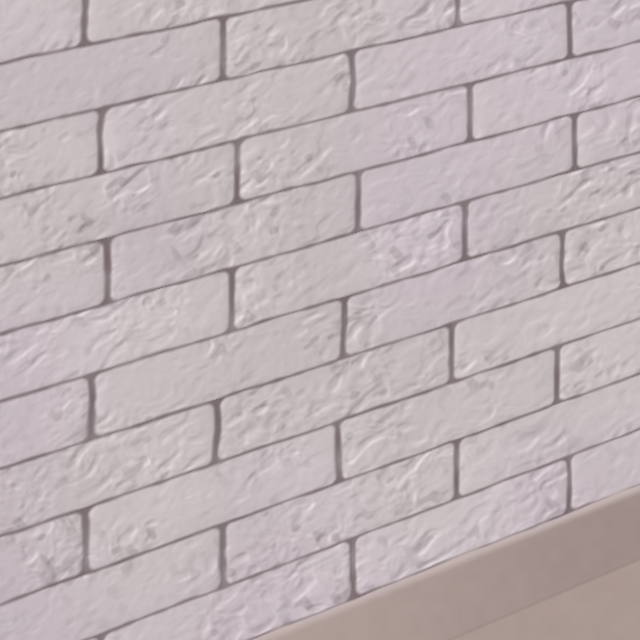
A three.js fragment shader for this texture:

```glsl
varying vec2 vUv;

const float RECEDE = 0.18;                    // perspective shrink toward the right
const float COURSE_HEIGHT = 0.1057;
const float COURSE_TOP = 0.099;
const float COURSE_RISE = 0.2083;
const float HALF_BRICKS = 4.46;               // half bricks per unit at the left edge
const float JOINT_START = 0.690;
const float JOINT_WANDER = 0.09;
const vec2 BRICK_SIZE = vec2(0.39, 0.1057);
const vec2 MORTAR_HALF = vec2(0.0040, 0.0014);
const float CORNER_RADIUS = 0.012;
const float WALL_BASE = 10.0;                 // in courses from the top
const float FLOOR_LINE = 11.34;
const float RELIEF_STRENGTH = 0.20;
const float PIT_STRENGTH = 0.07;
const vec2 LIGHT_DIR = vec2(-0.8, 0.6);

const vec3 STONE_WARM = vec3(0.782, 0.744, 0.746);
const vec3 STONE_LILAC = vec3(0.782, 0.733, 0.760);
const vec3 MORTAR = vec3(0.46, 0.405, 0.415);
const vec3 SKIRTING_LIGHT = vec3(0.68, 0.61, 0.59);
const vec3 SKIRTING_DARK = vec3(0.62, 0.555, 0.535);
const vec3 FLOOR_COLOR = vec3(0.665, 0.595, 0.57);
const vec3 LIP = vec3(0.76, 0.70, 0.69);

float hash(vec2 p) {
  return fract(sin(dot(p, vec2(127.1, 311.7))) * 43758.5453);
}

float noise(vec2 p) {
  vec2 i = floor(p);
  vec2 f = fract(p);
  f = f * f * (3.0 - 2.0 * f);
  return mix(mix(hash(i), hash(i + vec2(1.0, 0.0)), f.x),
             mix(hash(i + vec2(0.0, 1.0)), hash(i + 1.0), f.x), f.y);
}

// Turns a point so that x runs along the chisel strokes
vec2 strokeSpace(vec2 p) {
  return vec2(dot(p, vec2(0.77, 0.64)), dot(p, vec2(-0.64, 0.77)));
}

// Chiselled surface height
float relief(vec2 p) {
  p += 0.016 * (vec2(noise(p * 30.0), noise(p * 30.0 + 7.3)) - 0.5);
  vec2 q = strokeSpace(p);
  float dents = smoothstep(0.1, 0.5, noise(q * vec2(44.0, 72.0)));
  return 0.5 * dents + 0.4 * noise(q * vec2(80.0, 115.0) + 3.1)
       + 0.15 * noise(p * 170.0);
}

float roundedBox(vec2 p, vec2 halfSize, float radius) {
  vec2 d = abs(p) - halfSize + radius;
  return length(max(d, 0.0)) + min(max(d.x, d.y), 0.0) - radius;
}

vec3 brickWall(vec2 uv, float across, float down) {
  // Running bond: alternate courses shift by half a brick
  float row = floor(down);
  float wander = JOINT_WANDER * sin((row - 0.5) * 0.785);
  float column = (across - JOINT_START - wander - 1.0 + mod(row, 2.0)) * 0.5;
  vec2 id = vec2(floor(column), row);
  vec2 local = (vec2(fract(column), fract(down)) - 0.5) * BRICK_SIZE;

  // Uneven brick outline
  vec2 wobble = vec2(noise(uv * 24.0), noise(uv * 24.0 + 19.0)) - 0.5;
  float edge = roundedBox(local + wobble * vec2(0.005, 0.003),
                          0.5 * BRICK_SIZE - MORTAR_HALF, CORNER_RADIUS);
  edge += 0.002 * (noise(uv * 60.0) - 0.5);

  // Side light over the rough face, with patches of pits
  vec2 p = uv + 20.0 * vec2(hash(id), hash(id + 5.7));
  float rough = mix(0.3, 1.0, smoothstep(0.3, 0.7, noise(p * 13.0)));
  float slope = relief(p) - relief(p + LIGHT_DIR * 0.005);
  float pits = smoothstep(0.68, 0.9, noise(strokeSpace(p) * vec2(50.0, 85.0) + 11.0));
  float shade = rough * (slope * RELIEF_STRENGTH - pits * PIT_STRENGTH);

  // Bevel: bright left end, dim right end and bottom
  float fromLeft = local.x + 0.5 * BRICK_SIZE.x - MORTAR_HALF.x;
  float fromRight = 0.5 * BRICK_SIZE.x - MORTAR_HALF.x - local.x;
  float fromBottom = 0.5 * BRICK_SIZE.y - local.y;
  shade += 0.05 * exp(-max(fromLeft, 0.0) / 0.010);
  shade -= 0.05 * exp(-max(fromRight, 0.0) / 0.007);
  shade -= 0.025 * exp(-fromBottom / 0.010);
  shade += 0.02 * (hash(id + 2.3) - 0.5) + 0.03 * (noise(uv * 8.0) - 0.5);

  float lilac = smoothstep(0.2, 0.8, noise(uv * 4.5 + 2.0) * 0.8 + 0.2 * hash(id + 9.1));
  vec3 stone = mix(STONE_WARM, STONE_LILAC, lilac) + shade;

  // Soft joints that fade in places
  float gap = smoothstep(-0.0045, 0.0030, edge);
  gap *= mix(0.65, 1.0, noise(uv * 32.0 + 4.0));
  return mix(stone, MORTAR, gap);
}

vec3 skirtingAndFloor(vec2 uv, float down) {
  vec3 board = mix(SKIRTING_LIGHT, SKIRTING_DARK, smoothstep(0.45, 1.0, uv.x));
  board = mix(LIP, board, smoothstep(0.03, 0.2, down - WALL_BASE));
  vec3 color = mix(board, FLOOR_COLOR, smoothstep(-0.03, 0.05, down - FLOOR_LINE));
  color -= 0.025 * exp(-pow((down - FLOOR_LINE) / 0.03, 2.0));
  return color + 0.015 * (noise(uv * 60.0) - 0.5);
}

void main() {
  // Wall coordinates in perspective
  float depth = 1.0 - RECEDE * vUv.x;
  float across = HALF_BRICKS * vUv.x / depth;
  float down = (1.0 - vUv.y - COURSE_TOP + COURSE_RISE * vUv.x) / (COURSE_HEIGHT * depth);

  float base = WALL_BASE + 0.06 * (noise(vUv * 30.0) - 0.5);
  float below = smoothstep(-0.04, 0.04, down - base);
  vec3 color = mix(brickWall(vUv, across, down), skirtingAndFloor(vUv, down), below);
  gl_FragColor = vec4(color, 1.0);
}
```
